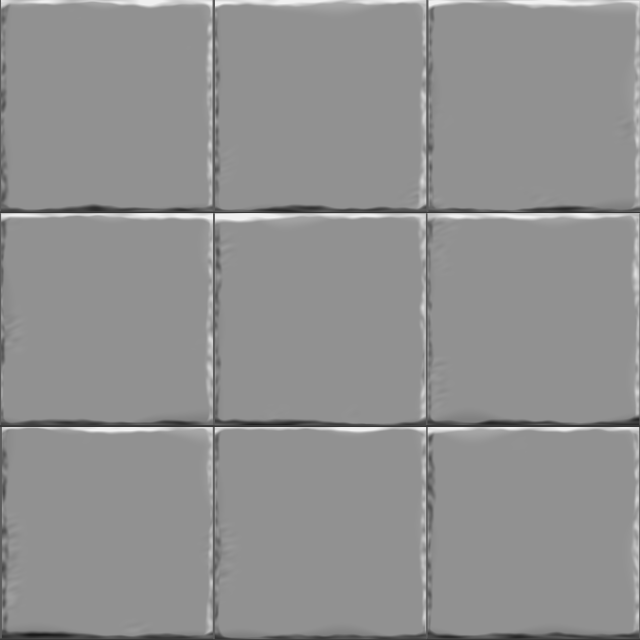
Give the GLSL for this texture map, as a Shadertoy shader.

```glsl
vec2 hash2(vec2 p) {
    vec3 q = fract(p.xyx * vec3(0.1031, 0.1030, 0.0973));
    q += dot(q, q.yzx + 33.33);
    return fract((q.xx + q.yz) * q.zy);
}

float cornerDot(vec2 cell, vec2 f, vec2 corner) {
    float angle = 6.2832 * hash2(cell + corner + 200.0).x;
    return dot(vec2(cos(angle), sin(angle)), f - corner);
}

// Gradient noise, roughly -0.7 to 0.7
float gradientNoise(vec2 p) {
    vec2 cell = floor(p), f = fract(p);
    vec2 u = f * f * f * (f * (f * 6.0 - 15.0) + 10.0);
    float low = mix(cornerDot(cell, f, vec2(0, 0)), cornerDot(cell, f, vec2(1, 0)), u.x);
    float high = mix(cornerDot(cell, f, vec2(0, 1)), cornerDot(cell, f, vec2(1, 1)), u.x);
    return mix(low, high, u.y);
}

// One side of a tile: d is the depth from the edge, s runs along it
float shadeSide(float shade, float d, float s, float seed, int side, float px) {
    bool upright = side < 2;
    float light = vec4(-0.11, 0.12, -0.28, 0.31)[side];
    float corner = 1.0 - smoothstep(0.0, 0.07, min(s, 1.0 - s));

    // Broad shallow facet behind the edge
    float reach = 0.03 + 0.14 * gradientNoise(vec2(s * 2.5, seed + 3.4));
    float facet = 1.0 - smoothstep(0.0, max(reach, 0.01), d);
    shade += 0.3 * light * facet;

    // Chipped bevel in long uneven runs
    float run = gradientNoise(vec2(s * 3.5, seed + 0.4));
    float width = vec4(0.027, 0.028, 0.022, 0.026)[side] + 0.032 * run
                + 0.009 * gradientNoise(vec2(s * 15.0, seed + 1.7)) + 0.022 * corner * corner;
    width = max(width, 0.009);
    float bevel = 1.0 - smoothstep(width * 0.45 - 0.5 * px, width + 0.5 * px, d);
    vec2 grainScale = upright ? vec2(22.0, 30.0) : vec2(8.0, 45.0);
    float grain = gradientNoise(vec2(s, d) * grainScale + seed * 2.3);
    float lit = 0.57 + light * (1.0 + 0.7 * run) + (upright ? 0.27 : 0.22) * grain;
    shade = mix(shade, lit, bevel);

    // Thin catch light along the upright edges
    float rim = 1.0 - smoothstep(0.001, 0.003 + px, abs(d - 0.002));
    float broken = smoothstep(-0.15, 0.3, gradientNoise(vec2(s * 4.0, seed + 5.1)));
    float rimStrength = side == 1 ? 0.6 : 0.3;
    return upright ? mix(shade, 0.76, rimStrength * rim * broken) : shade;
}

void mainImage(out vec4 fragColor, in vec2 fragCoord) {
    vec2 grid = 3.0 * fragCoord / iResolution.xy;
    vec2 tile = floor(grid), p = fract(grid);
    float px = 3.0 / iResolution.y;
    float shade = 0.57;

    // Rare faint ripples scraped near the border
    float border = min(min(p.x, 1.0 - p.x), min(p.y, 1.0 - p.y));
    float scrape = smoothstep(0.2, 0.5, gradientNoise(grid * 3.0 + 8.3));
    scrape *= 1.0 - smoothstep(0.04, 0.14, border);
    shade += 0.1 * scrape * gradientNoise(vec2(p.x + p.y, p.y - 0.4 * p.x) * vec2(10.0, 36.0) + tile * 9.0);

    // Sides in order: left, right, bottom, top
    float groove = 0.0, grooveShade = 0.36;
    for (int side = 0; side < 4; side++) {
        float seed = dot(tile, vec2(13.37, 41.73)) + float(side) * 7.91 + 2.3;
        float d = vec4(p.x, 1.0 - p.x, p.y, 1.0 - p.y)[side];
        float s = side < 2 ? p.y : p.x;
        float gap = vec4(0.003, 0.0, 0.003, -0.003)[side];
        d -= gap + vec4(0.008, 0.004, 0.007, 0.004)[side] * hash2(vec2(seed, 4.0)).x;
        shade = shadeSide(shade, d, s, seed, side, px);

        float gapCover = 1.0 - smoothstep(-0.5 * px, 0.5 * px, d);
        groove = max(groove, gapCover);
        if (side > 1) grooveShade = mix(grooveShade, side == 2 ? 0.22 : 0.55, gapCover);
    }
    shade = mix(shade, grooveShade, groove);
    fragColor = vec4(vec3(clamp(shade, 0.1, 0.94)), 1.0);
}
```
